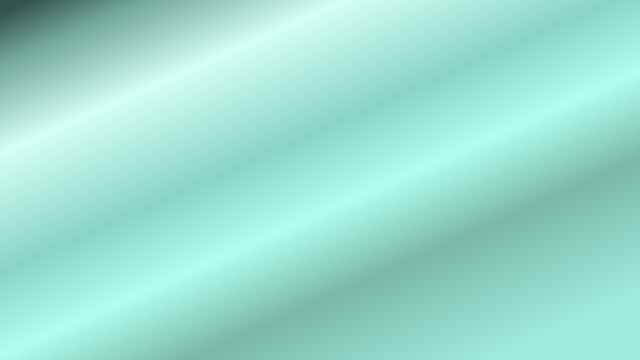
Give the GLSL for this background, as a Shadertoy shader.

```glsl
// Brushed mint sheen: soft diagonal bands of light and shade.
// One slanted coordinate runs from the top left corner to the lower right,
// and a chain of linear ramps blends the band colours along it.

const float SLOPE = 0.445; // rise of the bands per unit of width

// Blend towards the next colour between two positions on the slanted axis.
vec3 ramp(vec3 from, vec3 to, float start, float end, float position) {
    return mix(from, to, clamp((position - start) / (end - start), 0.0, 1.0));
}

// Distance below the top left corner, measured along the left edge.
float slantedAxis(vec2 point, float slope) {
    return 1.0 - point.y + slope * point.x;
}

vec3 sheen(float position) {
    vec3 shadow    = vec3(0.21, 0.33, 0.31);
    vec3 dimTeal   = vec3(0.44, 0.65, 0.60);
    vec3 paleMint  = vec3(0.83, 1.00, 0.96);
    vec3 teal      = vec3(0.54, 0.83, 0.775);
    vec3 brightMint = vec3(0.69, 1.00, 0.93);
    vec3 sage      = vec3(0.48, 0.72, 0.66);
    vec3 softMint  = vec3(0.63, 0.925, 0.865);

    // Upper left: shadow rising to the pale highlight
    vec3 color = ramp(shadow, dimTeal, 0.040, 0.174, position);
    color = ramp(color, paleMint, 0.174, 0.426, position);

    // Centre: teal fold and the second highlight
    color = ramp(color, teal, 0.426, 0.757, position);
    color = ramp(color, brightMint, 0.757, 0.988, position);

    // Lower right: sage fold easing into flat mint
    color = ramp(color, sage, 0.988, 1.234, position);
    return ramp(color, softMint, 1.234, 1.611, position);
}

void mainImage(out vec4 fragColor, in vec2 fragCoord) {
    vec2 point = fragCoord / iResolution.y;
    fragColor = vec4(sheen(slantedAxis(point, SLOPE)), 1.0);
}
```
